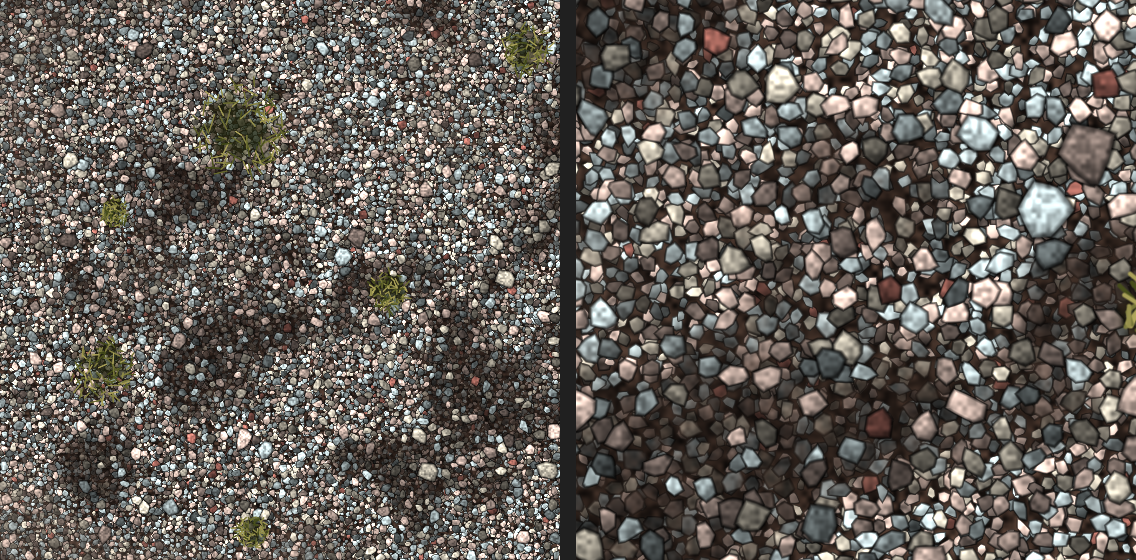
Left: the whole. Right: its middle third, enlarged.
A WebGL 1 fragment shader for this texture:

```glsl
precision highp float;
// Mixed gravel in layers of faceted stones, with dirt patches and grass tufts.
uniform vec2 u_resolution;

const float TAU = 6.28318;
const vec3 SOIL = vec3(0.115, 0.085, 0.070);
const vec3 DUST = vec3(0.37, 0.32, 0.285);
const vec3 BLUE_GREY = vec3(0.93, 1.01, 1.02);
const vec3 PINK = vec3(1.10, 0.97, 0.91);
const vec3 TAN = vec3(1.05, 1.01, 0.92);
const vec3 RED = vec3(1.25, 0.78, 0.70);
const vec3 LEAF_DARK = vec3(0.25, 0.28, 0.09);
const vec3 LEAF_LIGHT = vec3(0.70, 0.66, 0.37);

float hash(vec2 p) {
  return fract(sin(dot(p, vec2(127.1, 311.7))) * 43758.5453);
}

vec2 hash2(vec2 p) {
  return vec2(hash(p), hash(p + 19.7));
}

float noise(vec2 p) {
  vec2 i = floor(p), f = fract(p);
  f = f * f * (3.0 - 2.0 * f);
  return mix(mix(hash(i), hash(i + vec2(1.0, 0.0)), f.x),
             mix(hash(i + vec2(0.0, 1.0)), hash(i + 1.0), f.x), f.y);
}

float fbm(vec2 p) {
  return 0.55 * noise(p) + 0.29 * noise(p * 2.1 + 7.3) + 0.16 * noise(p * 4.3 + 3.1);
}

vec2 rotate(vec2 p, float angle) {
  float c = cos(angle), s = sin(angle);
  return vec2(c * p.x - s * p.y, s * p.x + c * p.y);
}

// Radius-like measure of an irregular, slightly rounded polygon.
float facetRadius(vec2 p, vec2 id) {
  vec2 q = rotate(p, TAU * hash(id + 2.3));
  q.y *= mix(1.0, 1.6, hash(id + 4.1));
  float d = 0.0;
  for (int i = 0; i < 6; i++) {
    float k = float(i);
    float angle = (k + 0.85 * hash(id + k * 3.7)) * TAU / 6.0;
    float reach = mix(0.72, 1.12, hash(id + k * 5.3 + 1.1));
    d = max(d, dot(q, vec2(cos(angle), sin(angle))) / reach);
  }
  return mix(d, length(q), 0.18);
}

vec3 stoneColor(vec2 id) {
  float kind = hash(id + 8.9);
  vec3 tint = kind < 0.38 ? BLUE_GREY : (kind < 0.70 ? PINK : (kind < 0.97 ? TAN : RED));
  float tone = mix(0.30, 1.02, pow(hash(id + 6.7), 1.1));
  return tint * (kind < 0.97 ? tone : 0.5 * tone + 0.15);
}

// Paints one size class of stones, with contact shadows, over the ground.
vec3 stoneLayer(vec3 ground, vec2 uv, float scale, float density, float radius, float seed) {
  vec2 p = uv * scale, cell = floor(p);
  float soft = 0.0009 * scale;
  float speckle = 0.65 * noise(uv * 340.0 + seed) + 0.35 * noise(uv * 150.0 + seed);
  vec3 color = ground;
  for (int y = -1; y <= 1; y++) {
    for (int x = -1; x <= 1; x++) {
      vec2 corner = cell + vec2(float(x), float(y));
      vec2 id = corner + seed * 37.0;
      if (hash(id + 0.5) > density) continue;
      vec2 q = p - corner - mix(vec2(0.15), vec2(0.85), hash2(id + 1.7));
      float size = radius * mix(0.7, 1.08, hash(id + 3.3));
      float inside = size - facetRadius(q, id);
      float light = 0.98 + 0.24 * dot(q, vec2(-0.6, 0.8)) / size;
      float rim = mix(0.50, 1.0, smoothstep(0.0, 0.26, inside / size));
      vec3 face = stoneColor(id) * light * rim * mix(0.55, 1.52, speckle);
      color *= mix(1.0, 0.28, smoothstep(-0.10, 0.0, inside));
      color = mix(color, face, smoothstep(-soft, soft, inside));
    }
  }
  return color;
}

float segmentDistance(vec2 p, vec2 a, vec2 b) {
  vec2 ab = b - a;
  return length(p - a - ab * clamp(dot(p - a, ab) / dot(ab, ab), 0.0, 1.0));
}

// Strews short tangled blades over the shaded soil of a ragged tuft.
vec3 grassTuft(vec3 ground, vec2 p, float size, float seed) {
  if (length(p) > 1.6 * size) return ground;
  float ragged = length(p) / size + 0.9 * (noise(p * 50.0 + seed) - 0.5);
  vec3 color = mix(ground, LEAF_DARK * 0.5, 0.7 * (1.0 - smoothstep(0.3, 1.0, ragged)));
  for (int i = 0; i < 90; i++) {
    vec2 id = vec2(float(i), seed);
    float angle = TAU * hash(id);
    vec2 root = vec2(cos(angle), sin(angle)) * size * sqrt(hash(id + 2.0));
    float lean = angle + 5.0 * (hash(id + 4.0) - 0.5);
    vec2 tip = root + vec2(cos(lean), sin(lean)) * size * mix(0.12, 0.38, hash(id + 6.0));
    float d = segmentDistance(p, root, tip);
    vec3 leaf = mix(LEAF_DARK, LEAF_LIGHT, hash(id + 8.0));
    color = mix(color, leaf, 1.0 - smoothstep(0.0005, 0.0021, d));
  }
  return color;
}

void main() {
  vec2 uv = gl_FragCoord.xy / min(u_resolution.x, u_resolution.y);
  float dirt = smoothstep(0.53, 0.75, fbm(uv * 6.0 + 4.0));
  float haze = smoothstep(0.48, 0.75, fbm(uv * 4.0 + 21.0));

  // Soil, then stones from grit to pebbles.
  vec3 color = SOIL * mix(0.4, 3.2, noise(uv * 260.0));
  color = stoneLayer(color, uv, 128.0, 0.88, 0.58, 1.0);
  color = stoneLayer(color, uv, 86.0, 0.78, 0.55, 2.0);
  color = mix(color, SOIL * mix(0.4, 3.0, noise(uv * 220.0)), 0.6 * dirt);
  color = stoneLayer(color, uv, 62.0, 0.42, 0.53, 3.0);
  color = stoneLayer(color, uv, 43.0, 0.15, 0.50, 4.0);
  color = stoneLayer(color, uv, 29.0, 0.05, 0.50, 5.0);

  // Dusty areas lose contrast; dirty hollows darken.
  color = mix(color, DUST, 0.3 * haze) * (1.0 - 0.25 * dirt);

  for (int i = 0; i < 6; i++) {
    float k = float(i);
    vec2 centre = fract(vec2(0.43, 0.77) + k * vec2(0.755, 0.57));
    color = grassTuft(color, uv - centre, 0.08 / (1.0 + 0.45 * k), k * 13.0 + 5.0);
  }
  gl_FragColor = vec4(clamp(color, 0.0, 1.0), 1.0);
}
```
